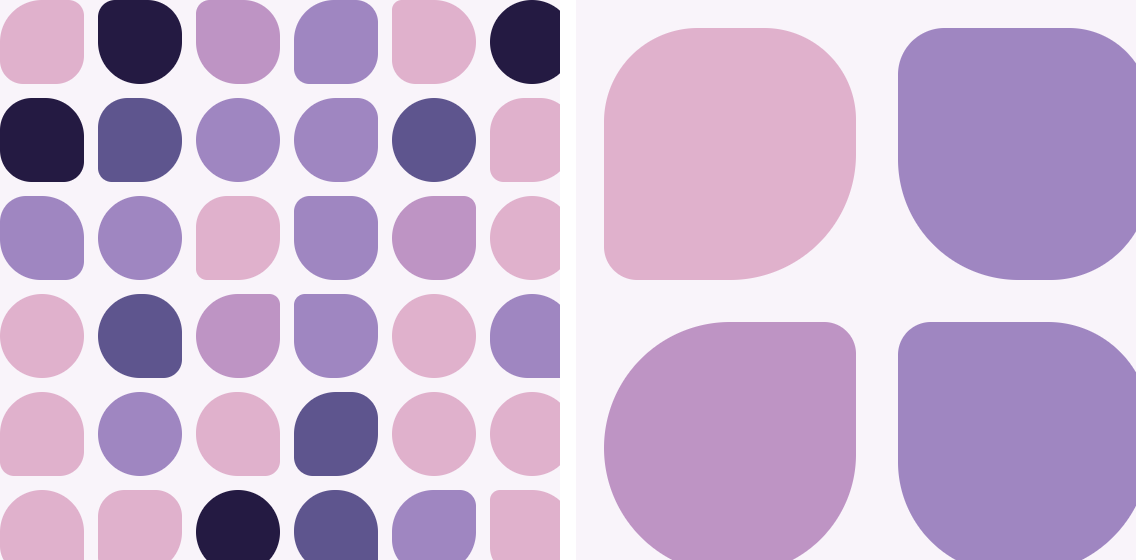
Left, the full canvas; right, a detail of the centre.
A WebGL 2 fragment shader for this pattern:

```glsl
#version 300 es
precision highp float;
// Grid of soft tiles in a plum palette, anchored at the top left and cut off
// at the right and bottom. Each tile is a rounded-box distance function with
// hashed corner radii: some are full circles, others have tighter corners.

#define PITCH 0.175          // distance between tile origins
#define TILE 0.15            // tile side; the rest of the pitch is gap
#define CIRCLE_SHARE 0.31    // fraction of tiles left as plain circles
#define SHARP_MIN 0.22       // tightest corner, relative to half a tile
#define SHARP_MAX 0.50       // loosest of the pronounced corners
#define SOFT_MIN 0.50        // tightest of the other corners
#define SEED 3.0

uniform vec2 u_resolution;
out vec4 fragColor;

const vec3 PAPER  = vec3(0.976, 0.957, 0.982);
const vec3 PINK   = vec3(0.878, 0.694, 0.800);
const vec3 VIOLET = vec3(0.624, 0.525, 0.757);
const vec3 MAUVE  = vec3(0.745, 0.580, 0.770);
const vec3 INDIGO = vec3(0.370, 0.335, 0.557);
const vec3 NIGHT  = vec3(0.141, 0.100, 0.260);

float hash(vec2 cell, float salt) {
    vec2 key = cell + SEED + salt * vec2(7.31, 3.73);
    return fract(sin(dot(key, vec2(127.1, 311.7))) * 43758.5453);
}

// Weighted choice from the palette
vec3 tileColor(float pick) {
    if (pick < 0.33) return PINK;
    if (pick < 0.58) return VIOLET;
    if (pick < 0.66) return MAUVE;
    if (pick < 0.80) return INDIGO;
    return NIGHT;
}

// Radius of one corner (0 to 3), relative to half a tile
float cornerRadius(vec2 cell, float corner) {
    if (hash(cell, 1.0) < CIRCLE_SHARE) return 1.0;
    float sharpCorner = floor(4.0 * hash(cell, 2.0));
    float amount = hash(cell, 3.0 + corner);
    if (corner == sharpCorner) return mix(SHARP_MIN, SHARP_MAX, amount);
    return mix(SOFT_MIN, 1.0, min(1.0, 1.8 * amount));
}

float roundedBox(vec2 p, float halfSide, float radius) {
    vec2 q = abs(p) - halfSide + radius;
    return length(max(q, 0.0)) + min(max(q.x, q.y), 0.0) - radius;
}

void main() {
    // Canvas units measured from the top left corner
    vec2 pos = vec2(gl_FragCoord.x, u_resolution.y - gl_FragCoord.y) / u_resolution.y;
    float pixel = 1.0 / u_resolution.y;

    // Tile index and position relative to the tile center
    vec2 cell = floor(pos / PITCH);
    float halfSide = 0.5 * TILE;
    vec2 local = pos - cell * PITCH - halfSide;

    // The quadrant selects which corner radius applies
    float corner = step(0.0, local.x) + 2.0 * step(0.0, local.y);
    float radius = halfSide * cornerRadius(cell, corner);
    float dist = roundedBox(local, halfSide, radius);

    // Smooth edge, one pixel wide
    float coverage = clamp(0.5 - dist / pixel, 0.0, 1.0);
    vec3 color = mix(PAPER, tileColor(hash(cell, 9.0)), coverage);
    fragColor = vec4(color, 1.0);
}
```
